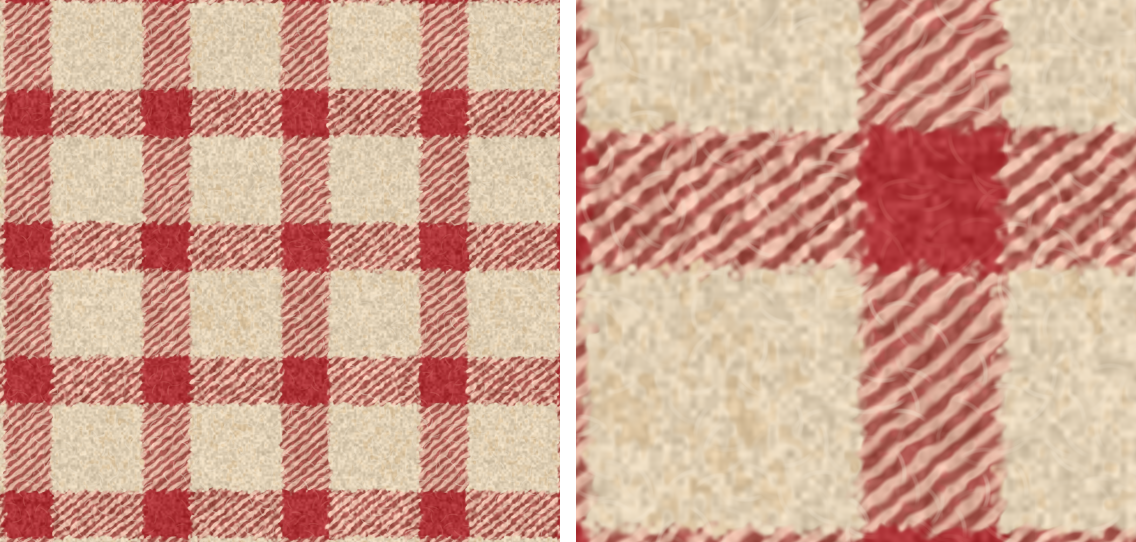
Left, the full canvas; right, a detail of the centre.
Reproduce this texture procedurally as a Shadertoy shader.

```glsl
// Woolen check cloth: red bands on oatmeal, twill-blended where they pass over cream.

// Layout, as fractions of the canvas
const vec2 PERIOD = vec2(0.2477, 0.2470);
const vec2 FIRST_CENTER = vec2(0.0495, 0.0504);
const vec2 BAND_HALF = vec2(0.171, 0.174);      // in repeats
const vec2 TWILL_COUNT = vec2(12.0, 14.0);      // ribs per repeat
const float EDGE_SOFT = 0.016;
const float EDGE_WOBBLE = 0.038;

// Wool texture, in cells per canvas height
const float GRAIN_SCALE = 235.0;
const float CLUMP_SCALE = 95.0;
const float CLOUD_SCALE = 14.0;
const float FIBER_SCALE = 62.0;

const vec3 CREAM = vec3(0.885, 0.820, 0.715);
const vec3 OAT_FLECK = vec3(0.765, 0.660, 0.505);
const vec3 RED = vec3(0.675, 0.195, 0.212);
const vec3 RIB_DARK = vec3(0.640, 0.330, 0.295);
const vec3 RIB_PALE = vec3(0.895, 0.715, 0.640);

// Integer hash, 0 to 1
float hash(vec2 cell) {
    uvec2 u = uvec2(ivec2(cell)) * uvec2(1597334673u, 3812015801u);
    uint h = (u.x ^ u.y) * 1597334673u;
    h = (h ^ (h >> 15)) * 2246822519u;
    h ^= h >> 13;
    return float(h >> 8) / 16777216.0;
}

float noise(vec2 p) {
    vec2 cell = floor(p), f = fract(p);
    f = f * f * (3.0 - 2.0 * f);
    return mix(mix(hash(cell), hash(cell + vec2(1, 0)), f.x),
               mix(hash(cell + vec2(0, 1)), hash(cell + vec2(1, 1)), f.x), f.y);
}

// Short stray hairs, one per cell at a random angle
float fibers(vec2 p) {
    vec2 home = floor(p);
    float cover = 0.0;
    for (int j = -1; j <= 1; j++)
    for (int i = -1; i <= 1; i++) {
        vec2 cell = home + vec2(i, j);
        vec2 root = cell + vec2(hash(cell + 71.0), hash(cell + 193.0));
        float angle = 6.2832 * hash(cell + 331.0);
        vec2 dir = vec2(cos(angle), sin(angle));
        vec2 d = p - root;
        float along = dot(d, dir);
        float across = dot(d, vec2(-dir.y, dir.x)) + 0.35 * along * along;
        float hair = 1.0 - smoothstep(0.03, 0.13, abs(across));
        hair *= 1.0 - smoothstep(0.35, 0.75, abs(along));
        cover = max(cover, hair * hash(cell + 517.0));
    }
    return cover;
}

void mainImage(out vec4 fragColor, in vec2 fragCoord) {
    vec2 p = fragCoord / iResolution.y;
    vec2 repeatPos = (fragCoord / iResolution.xy - FIRST_CENTER) / PERIOD;

    // Wool noise at several sizes, centered on zero
    float grain = noise(p * GRAIN_SCALE) - 0.5;
    float grain2 = noise(p * GRAIN_SCALE * vec2(0.85, 0.55) + 400.0) - 0.5;
    float clump = noise(p * CLUMP_SCALE + 40.0) - 0.5;
    float clump2 = noise(p * CLUMP_SCALE + 900.0) - 0.5;
    float cloud = noise(p * CLOUD_SCALE + 7.0) - 0.5;
    float hairs = fibers(p * FIBER_SCALE);

    // Diagonal ribs, slightly wandering and broken
    float phase = dot(repeatPos, TWILL_COUNT * vec2(1.0, -1.0));
    phase += 0.30 * clump + 0.35 * cloud;
    float wave = sin(6.2832 * phase);
    float rib = smoothstep(-0.95, 0.95, wave + 1.05 * clump2 + 0.75 * grain + 0.5 * grain2);

    // Fuzzy bands: x crosses the upright ones, y the level ones
    vec2 fromCenter = abs(fract(repeatPos + 0.5) - 0.5);
    vec2 fray = EDGE_WOBBLE * (vec2(clump, clump2) + 0.6 * grain) + 0.007 * wave * vec2(1, -1);
    vec2 soft = max(vec2(EDGE_SOFT), fwidth(repeatPos));
    vec2 band = 1.0 - smoothstep(-soft, soft, fromCenter - BAND_HALF + fray);
    float crossing = band.x * band.y;
    float anyBand = max(band.x, band.y);

    // The upright yarn shows on one side of a rib, the level yarn on the other
    float redOnTop = mix(band.y, band.x, rib) / max(anyBand, 0.001);

    // Cream ground with oat flecks
    float fleck = smoothstep(0.02, 0.55, 0.75 * grain2 + 0.6 * clump + 0.35 * cloud);
    vec3 cream = mix(CREAM, OAT_FLECK, 0.75 * fleck);
    vec3 ribs = mix(RIB_PALE, RIB_DARK, redOnTop);
    ribs = mix(ribs, RED, 0.25 * smoothstep(0.1, 0.5, clump + grain) * redOnTop);

    vec3 color = mix(cream, ribs, anyBand);
    color = mix(color, RED, crossing);

    // Nap: grain, soft tone drift per patch, and pale hairs
    float patchTone = hash(floor(repeatPos * 2.0 + 0.5) + 29.0) - 0.5;
    float nap = 0.13 * grain + 0.11 * grain2 + 0.05 * clump + 0.03 * cloud;
    color += nap * mix(1.0, 0.8, crossing) + 0.015 * patchTone;
    vec3 hairColor = mix(vec3(0.95, 0.90, 0.82), vec3(0.82, 0.42, 0.40), crossing);
    color = mix(color, hairColor, 0.38 * hairs);

    fragColor = vec4(clamp(color, 0.0, 1.0), 1.0);
}
```
